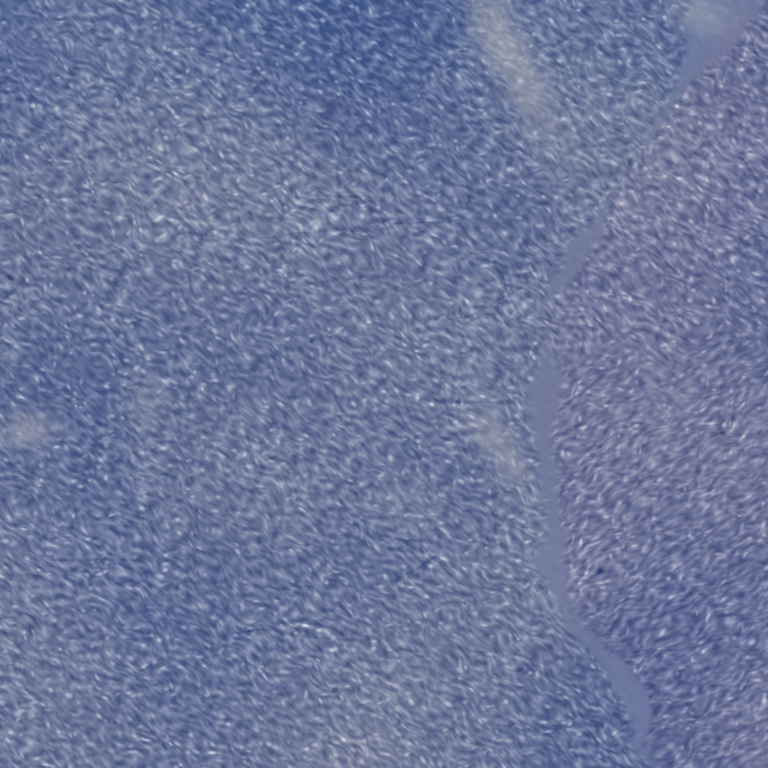
Write a three.js fragment shader that draws this texture.

```glsl
varying vec2 vUv;

float hash(vec2 p) {
  vec3 q = fract(p.xyx * vec3(0.1031, 0.1030, 0.0973));
  q += dot(q, q.yzx + 33.33);
  return fract((q.x + q.y) * q.z);
}

vec2 rotate(vec2 p, float angle) {
  float c = cos(angle), s = sin(angle);
  return vec2(c * p.x + s * p.y, c * p.y - s * p.x);
}

float slope(vec2 cell, vec2 offset) {
  float angle = 6.2832 * hash(cell + 400.0);
  return dot(vec2(cos(angle), sin(angle)), offset);
}

float gradientNoise(vec2 p) {
  vec2 i = floor(p), f = p - i;
  vec2 u = f * f * f * (f * (f * 6.0 - 15.0) + 10.0);
  vec2 e = vec2(1.0, 0.0);
  return mix(mix(slope(i, f), slope(i + e.xy, f - e.xy), u.x),
             mix(slope(i + e.yx, f - e.yx), slope(i + e.xx, f - e.xx), u.x), u.y);
}

// Fine fibres stretched along one direction
float fibres(vec2 p, float angle) {
  float coarse = gradientNoise(rotate(p, angle) * vec2(62.0, 125.0));
  float fine = gradientNoise(rotate(p, angle - 0.35) * vec2(105.0, 205.0) + 37.0);
  return 0.85 * coarse + 0.55 * fine;
}

// Short bright flecks, one per cell, turned around the local direction
float flecks(vec2 p, float angle) {
  vec2 grid = p * 76.0, home = floor(grid);
  float light = 0.0;
  for (int y = -1; y <= 1; y++) {
    for (int x = -1; x <= 1; x++) {
      vec2 cell = home + vec2(float(x), float(y));
      float size = hash(cell + 11.0), strength = hash(cell + 57.0);
      vec2 centre = cell + vec2(hash(cell + 91.0), hash(cell + 133.0));
      vec2 q = rotate(grid - centre, angle + 1.6 * (hash(cell + 171.0) - 0.5));
      float d = length(q / vec2(0.28 + 0.3 * size, 0.15 + 0.1 * strength));
      light = max(light, strength * strength * (1.0 - smoothstep(0.2, 1.15, d)));
    }
  }
  return light;
}

// Sparse dark specks
float specks(vec2 p) {
  vec2 grid = p * 26.0, cell = floor(grid);
  vec2 centre = 0.3 + 0.4 * vec2(hash(cell + 213.0), hash(cell + 251.0));
  vec2 q = rotate(fract(grid) - centre, 6.0 * hash(cell + 307.0));
  float d = length(q / vec2(0.18, 0.10));
  return step(0.97, hash(cell + 345.0)) * (1.0 - smoothstep(0.4, 1.2, d));
}

float patchGlow(vec2 p, vec2 centre, vec2 size, float angle) {
  vec2 q = rotate(p - centre, angle) / size;
  return exp(-dot(q, q));
}

void main() {
  vec2 p = vUv;
  float broad = gradientNoise(p * 3.2 + 5.0);
  float cloud = gradientNoise(p * 9.0 + 21.0);
  float mottle = gradientNoise(p * 24.0 + 63.0);
  vec2 warped = p + 0.008 * vec2(mottle, gradientNoise(p * 27.0 + 90.0));

  // Bent seam that parts the two sheets
  float seamX = 0.708 + 0.58 * max(0.27 - p.y, 0.0) + 0.62 * max(p.y - 0.6, 0.0)
              + 0.035 * gradientNoise(vec2(p.y * 9.0, 3.5));
  float side = p.x - seamX;
  float seamWidth = 0.011 + 0.028 * gradientNoise(vec2(p.y * 11.0, 8.3))
                  + 0.025 * smoothstep(0.86, 0.97, p.y);
  float seam = 1.0 - smoothstep(-0.007, 0.007, abs(side + 0.012 * mottle) - seamWidth);
  float rightSheet = smoothstep(-0.01, 0.02, side);

  // Grain falls to the right, but rises in the lower right sheet
  float rising = rightSheet * (1.0 - smoothstep(0.46, 0.58, p.y + 0.3 * cloud));
  float falling = mix(-0.42, -0.6, rightSheet);
  float grain = mix(fibres(warped, -0.42), fibres(warped, 0.7), rising);
  float fleck = flecks(warped, mix(falling, 0.7, rising) + 0.8 * cloud);

  // Pale worn patches
  vec2 ragged = p + 0.02 * vec2(cloud, mottle);
  float pale = patchGlow(ragged, vec2(0.665, 0.935), vec2(0.12, 0.030), -1.13)
             + 0.7 * patchGlow(ragged, vec2(0.65, 0.415), vec2(0.065, 0.020), -1.13)
             + 0.8 * patchGlow(ragged, vec2(0.035, 0.44), vec2(0.035, 0.022), 0.3)
             + 0.4 * patchGlow(ragged, vec2(0.19, 0.475), vec2(0.045, 0.022), 1.4)
             + 0.7 * patchGlow(ragged, vec2(0.91, 0.985), vec2(0.045, 0.030), -0.5)
             + 0.3 * patchGlow(ragged, vec2(0.53, 0.35), vec2(0.05, 0.035), -0.4);

  // Thin dark creases
  float ridge = abs(gradientNoise(rotate(warped, 0.25) * vec2(5.0, 13.0) + 71.0));
  float crease = (1.0 - smoothstep(0.0, 0.035, ridge)) * smoothstep(0.0, 0.3, cloud);

  // Tone: broad shading under the grain
  float deepTop = smoothstep(0.72, 1.0, p.y) * (1.0 - rightSheet);
  float shade = 0.245 + 0.22 * broad + 0.12 * cloud + 0.10 * mottle - 0.11 * deepTop;
  float texture = grain * (0.66 + 0.25 * cloud) + 0.35 * max(grain, 0.0) * grain
                + 0.62 * fleck - 0.18 * crease * (1.0 - rightSheet);
  float tone = shade + texture * (1.0 - 0.45 * clamp(pale, 0.0, 1.0));
  tone = mix(tone, 0.31 + 0.06 * cloud, 0.9 * seam);
  tone = max(tone, -0.16) - 0.35 * specks(p) * (1.0 - seam);

  vec3 color = mix(vec3(0.33, 0.38, 0.54), vec3(0.67, 0.70, 0.78), tone);
  color += vec3(-0.022, 0.0, 0.018) * deepTop;
  color += vec3(0.010, -0.008, 0.0) * rightSheet;
  color += vec3(0.03, 0.01, -0.02) * broad;
  color = mix(color, vec3(0.65, 0.65, 0.69) + 0.12 * texture, 0.72 * clamp(pale, 0.0, 1.0));
  gl_FragColor = vec4(color, 1.0);
}
```
